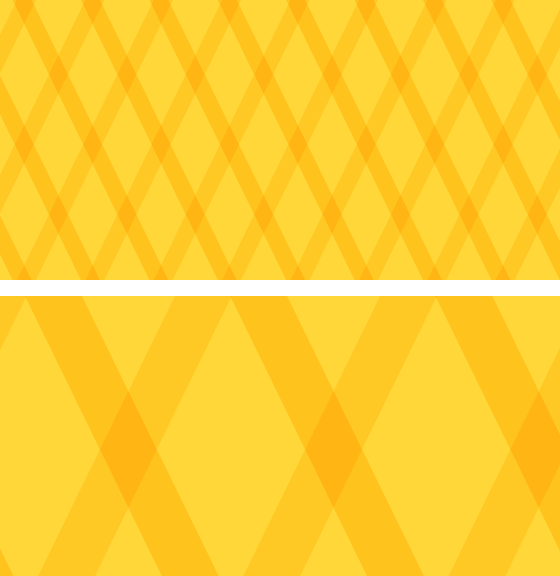
Top, the full canvas; bottom, a detail of the centre.
Give the GLSL for this pattern, as a WebGL 2 fragment shader.

```glsl
#version 300 es
precision highp float;

uniform vec2 u_resolution;
out vec4 outColor;

// Lengths are in canvas heights
const vec2 CELL = vec2(0.2443, 0.5);       // lattice period across and down
const vec2 CROSSING = vec2(0.8195, 0.484); // centre of one band crossing
const float BAND_WIDTH = 0.0678;           // measured horizontally

const vec3 GROUND = vec3(1.0, 0.843, 0.224);
const vec3 RISING = vec3(1.0, 0.790, 0.147);
const vec3 FALLING = vec3(1.0, 0.765, 0.112);
const vec3 OVERLAP = vec3(1.0, 0.710, 0.080);

// Coverage of evenly spaced bands, centred on multiples of the period
float bands(float x, float pixel) {
    float offset = abs(fract(x / CELL.x + 0.5) - 0.5) * CELL.x;
    return clamp((0.5 * BAND_WIDTH - offset) / pixel + 0.5, 0.0, 1.0);
}

void main() {
    vec2 p = gl_FragCoord.xy / u_resolution.y - CROSSING;
    float slant = CELL.x / CELL.y;

    // Width of the smoothed edge along the horizontal
    float pixel = sqrt(1.0 + slant * slant) / u_resolution.y;

    float rising = bands(p.x - slant * p.y, pixel);
    float falling = bands(p.x + slant * p.y, pixel);

    // Blend the two translucent band sets, deepest where they cross
    vec3 color = mix(mix(GROUND, RISING, rising),
                     mix(FALLING, OVERLAP, rising), falling);
    outColor = vec4(color, 1.0);
}
```
